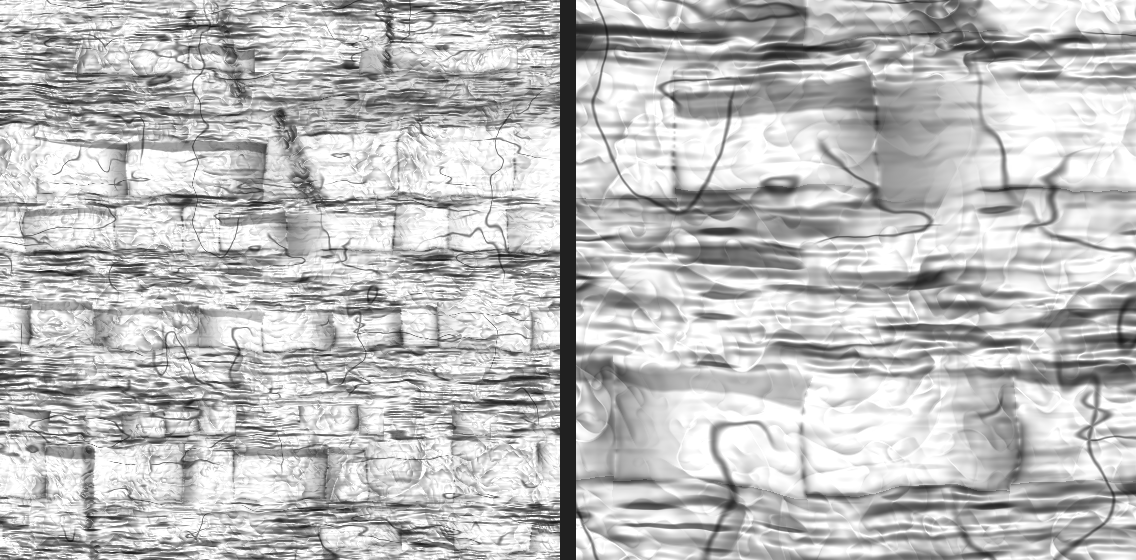
Left, the full canvas; right, a detail of the centre.
A three.js fragment shader for this texture map:

```glsl
varying vec2 vUv;

float hash(vec2 p) {
  return fract(sin(dot(p, vec2(127.1, 311.7))) * 43758.5453);
}

float noise(vec2 p) {
  vec2 i = floor(p), f = fract(p);
  f = f * f * (3.0 - 2.0 * f);
  return mix(mix(hash(i), hash(i + vec2(1, 0)), f.x),
             mix(hash(i + vec2(0, 1)), hash(i + vec2(1, 1)), f.x), f.y);
}

float fbm(vec2 p) {
  float sum = 0.0, amp = 0.5;
  for (int i = 0; i < 4; i++) {
    sum += amp * noise(p);
    p = p * 2.1 + 13.7;
    amp *= 0.5;
  }
  return sum;
}

// Thin bedding sheets, stretched sideways
float strata(vec2 p) {
  float h = 0.0, f = 48.0;
  for (int i = 0; i < 3; i++) {
    h += noise(p * vec2(f * 0.2, f) + f) / f;
    f *= 2.15;
  }
  return h;
}

// Creased, chipped stone
float chips(vec2 p) {
  float h = 0.0, f = 11.0;
  p += 0.02 * noise(p * 14.0);
  for (int i = 0; i < 4; i++) {
    h += abs(2.0 * noise(p * vec2(f * 0.9, f) + f) - 1.0) / f;
    p = mat2(0.94, 0.34, -0.34, 0.94) * p;
    f *= 2.2;
  }
  return h;
}

float relief(vec2 p, float bedding, float roughness) {
  return bedding * strata(p) + roughness * chips(p);
}

// Broken line where a noise field crosses its middle value
float crack(vec2 p, float width) {
  float line = 1.0 - smoothstep(0.0, width, abs(noise(p) + 0.25 * noise(p * 3.7) - 0.62));
  return line * smoothstep(0.45, 0.65, noise(p * 1.3 + 41.0));
}

// Rubble zone around a slanted joint
float joint(vec2 p, vec2 a, vec2 b, float width) {
  vec2 d = b - a;
  float t = clamp(dot(p - a, d) / dot(d, d), 0.0, 1.0);
  return 1.0 - smoothstep(0.2 * width, width, length(p - a - d * t));
}

float edge(float k, float count, float seed) {
  return k + 0.7 * hash(vec2(mod(k, count), seed));
}

// Row of massive blocks; face.x is cover, face.y is tone
void blockRow(vec2 p, float low, float high, float count, float keep, inout vec2 face) {
  float seed = floor(low * 97.0) + 3.0;
  float x = p.x * count, i = floor(x);
  i -= step(x, edge(i, count, seed));
  float left = edge(i, count, seed), right = edge(i + 1.0, count, seed);
  vec2 id = vec2(mod(i, count), seed);
  float r1 = hash(id + 5.3), r2 = hash(id + 9.1), r3 = hash(id + 17.7);
  float present = step(r3, keep);
  high -= 0.02 * r1;
  low += 0.012 * r2;

  float u = (x - left) / (right - left);
  float side = min(x - left, right - x) / count;
  float inside = min(side, min(p.y - low, high - p.y));
  float cover = smoothstep(-0.002, 0.003, inside) * present;

  // Sloping flank, tilted top and dark seams
  float flank = r2 > 0.5 ? u : 1.0 - u;
  float tone = 1.0 - 0.42 * r1 * smoothstep(0.45 + 0.3 * r2, 1.0, flank);
  float brow = high - 0.027 * r3 - 0.016 * (r1 - 0.4) * (u - 0.5);
  float top = smoothstep(-0.001, 0.002, p.y - brow) * step(0.35, r1);
  tone *= 1.0 - (0.2 + 0.25 * r2) * top;
  float gap = mix(0.0013, 0.011, pow(r2, 5.0));
  float wear = smoothstep(0.25, 0.6, noise(p * vec2(25.0, 30.0)));
  tone *= 1.0 - 0.75 * wear * exp(-max(side, 0.0) / gap);
  tone *= 1.0 - 0.6 * wear * exp(-max(p.y - low, 0.0) / 0.0018);
  float under = step(p.y, low) * exp(-max(low - p.y, 0.0) / 0.007) * present;
  face.y *= mix(1.0 - 0.35 * under * wear, tone, cover);
  face.x = max(face.x, cover);
}

void main() {
  vec2 p = vUv;
  p.y += 0.022 * (fbm(p * vec2(4.0, 5.0)) - 0.47);
  vec2 q = p + 0.018 * (vec2(fbm(p * 17.0), fbm(p * 19.0 + 31.0)) - 0.47);

  vec2 face = vec2(0.0, 1.0);
  blockRow(q, 0.645, 0.768, 5.0, 0.95, face);
  blockRow(q, 0.548, 0.635, 8.0, 0.92, face);
  blockRow(q, 0.375, 0.465, 9.0, 0.88, face);
  blockRow(q, 0.100, 0.215, 8.0, 0.90, face);
  blockRow(q, 0.868, 0.925, 5.0, 0.85, face);
  blockRow(q, 0.220, 0.285, 15.0, 0.40, face);
  blockRow(q, 0.010, 0.065, 9.0, 0.35, face);
  blockRow(q, 0.950, 0.995, 6.0, 0.55, face);

  float rubble = joint(q, vec2(0.39, 1.0), vec2(0.43, 0.83), 0.022);
  rubble = max(rubble, joint(q, vec2(0.50, 0.79), vec2(0.56, 0.64), 0.028));
  rubble = max(rubble, joint(q, vec2(0.15, 0.25), vec2(0.165, 0.0), 0.014));
  rubble = max(rubble, joint(q, vec2(0.69, 1.0), vec2(0.695, 0.87), 0.012));

  // Surface slope gives the shading
  float patches = smoothstep(0.2, 0.8, noise(p * vec2(5.0, 15.0) + 7.0));
  float dark = smoothstep(0.76, 0.78, p.y) * (1.0 - smoothstep(0.84, 0.865, p.y));
  dark *= 0.35 + 0.65 * smoothstep(0.45, 0.6, p.x);
  float bedding = mix(0.9 + 1.2 * patches + 0.5 * dark, 0.22 + 0.3 * patches * patches, face.x);
  float roughness = mix(0.24, 0.12 + 0.25 * noise(p * 7.0), face.x) + 0.45 * rubble;
  vec2 e = vec2(0.0014, 0.0);
  vec2 b = mix(p, q, 0.5);
  float h = relief(b, bedding, roughness);
  vec2 slope = vec2(relief(b + e.xy, bedding, roughness),
                    relief(b + e.yx, bedding, roughness)) - h;
  slope /= e.x;
  float tone = 1.04 * face.y / sqrt(1.0 + dot(slope, slope));

  // Ledge shadows and short dark slots between sheets
  float open = 1.0 - 0.85 * face.x;
  float t = fract(q.y * 19.0 + 0.8 * noise(p * vec2(5.0, 3.0)));
  float ledge = pow(t, 7.0) * (1.0 - smoothstep(0.94, 1.0, t));
  tone *= 1.0 - 0.6 * open * ledge * smoothstep(0.4, 0.7, noise(p * vec2(9.0, 19.0)));
  float slots = smoothstep(0.76, 0.92, noise(b * vec2(24.0, 170.0) + 3.0));
  tone *= 1.0 - 0.55 * open * slots;
  tone *= 1.0 - 0.14 * dark * open - 0.2 * rubble;

  // Fine fractures across the faces
  float cracks = max(crack(q * vec2(13.0, 8.0), 0.022), crack(q * vec2(7.0, 26.0) + 19.0, 0.03));
  tone *= 1.0 - 0.5 * cracks;

  gl_FragColor = vec4(vec3(clamp(tone, 0.03, 1.0)), 1.0);
}
```
